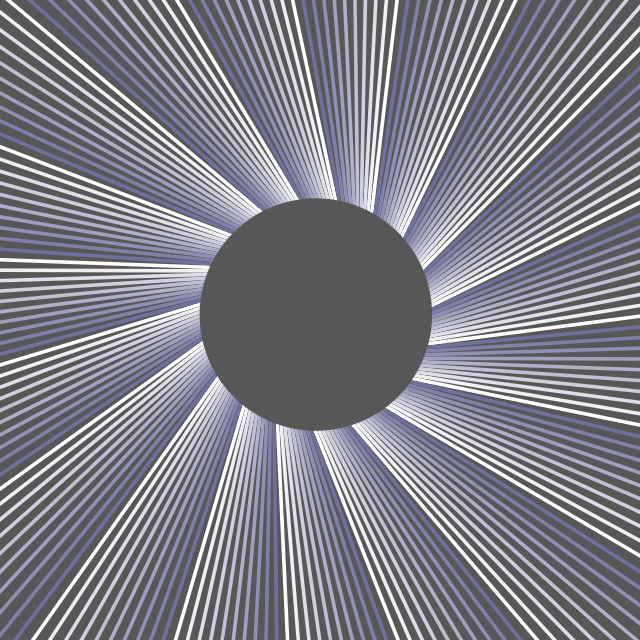
A WebGL 1 fragment shader for this background:

```glsl
precision highp float;

// Swirling rays around a plain disk. Every ray is tangent to a small hidden
// circle, so a pixel's ray angle is its polar angle plus asin(offset / radius).
// Rays of constant width repeat in groups that fade from white to violet.

uniform vec2 u_resolution;

const float TAU = 6.2831853;
const float GROUPS = 19.0;
const float RAYS_PER_GROUP = 10.0;
const float FIRST_RAY = 0.129;       // angle of the first white ray

const vec2 CENTER = vec2(0.4935, 0.5085);
const float DISK_RADIUS = 0.1816;
const float TANGENT_RADIUS = 0.0677; // hidden circle the rays touch
const float RAY_WIDTH = 0.0056;

const vec3 GRAY = vec3(0.342, 0.342, 0.345);
const vec3 VIOLET = vec3(0.44, 0.44, 0.62);
const vec3 WHITE = vec3(1.0);

// Smooth coverage of a shape from its signed distance (negative inside)
float coverage(float dist, float pixel) {
    return clamp(0.5 - dist / pixel, 0.0, 1.0);
}

// Direction of the tangent ray that passes through p
float rayAngle(vec2 p, float radius, float tangentRadius) {
    return atan(p.y, p.x) + asin(tangentRadius / radius);
}

// Colour of a ray by its place within its group
vec3 rayColor(float index) {
    float place = mod(index + 0.5, RAYS_PER_GROUP) - 0.5;
    return mix(WHITE, VIOLET, place / (RAYS_PER_GROUP - 1.0));
}

// Evenly turned rays with a constant width over the background
vec3 swirl(vec2 p, float radius, float pixel) {
    float stepAngle = TAU / (GROUPS * RAYS_PER_GROUP);
    float turn = (rayAngle(p, radius, TANGENT_RADIUS) - FIRST_RAY) / stepAngle + 0.5;
    float along = sqrt(radius * radius - TANGENT_RADIUS * TANGENT_RADIUS);
    float across = abs(fract(turn) - 0.5) * stepAngle * along;
    float ray = coverage(across - 0.5 * RAY_WIDTH, pixel);
    return mix(GRAY, rayColor(floor(turn)), ray);
}

void main() {
    float pixel = 1.0 / min(u_resolution.x, u_resolution.y);
    vec2 uv = (gl_FragCoord.xy - 0.5 * u_resolution) * pixel + 0.5;
    vec2 p = uv - CENTER;
    float radius = length(p);

    // Keep the ray formula outside its hidden circle, under the disk
    vec3 color = swirl(p, max(radius, 1.1 * TANGENT_RADIUS), pixel);
    color = mix(color, GRAY, coverage(radius - DISK_RADIUS, pixel));

    gl_FragColor = vec4(color, 1.0);
}
```
